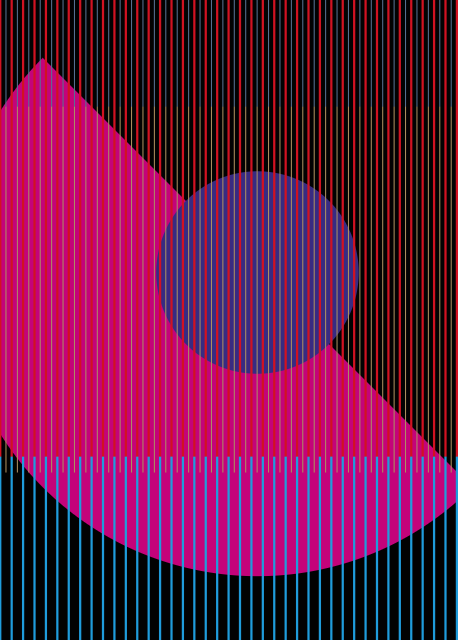
A WebGL 1 fragment shader for this background:

```glsl
precision highp float;
// Poster of a tilted magenta half disc and a violet disc sharing one centre on
// black, overlaid by evenly spaced vertical lines. Discs come from distance
// functions, lines from a repeat with exact pixel coverage for smooth edges.

uniform vec2 u_resolution;

// Lengths are fractions of the canvas height
const vec2 CENTRE = vec2(0.4023, 0.5742);
const float SMALL_RADIUS = 0.1582;
const float LARGE_RADIUS = 0.4745;
const float PERIOD = 0.017838;
const float LINE_OFFSET = 0.0004;
const float THICK_WIDTH = 0.0035;
const float THIN_WIDTH = 0.0016;
const float RED_BOTTOM = 0.2865;
const float THIN_BOTTOM = 0.2617;
const float TAN_TOP = 0.8333;

const vec3 BLACK = vec3(0.008);
const vec3 MAGENTA = vec3(0.77, 0.01, 0.48);
const vec3 VIOLET = vec3(0.22, 0.17, 0.51);
const vec3 RED = vec3(0.82, 0.07, 0.13);
const vec3 BLUE = vec3(0.12, 0.61, 0.86);
const vec3 TAN = vec3(0.68, 0.57, 0.38);
const vec3 SLATE = vec3(0.34, 0.45, 0.58);

// Coverage of a region whose signed distance is negative inside
float fill(float dist, float pixel) {
  return clamp(0.5 - dist / pixel, 0.0, 1.0);
}

// Share of a pixel covered by repeating vertical lines
float lines(float x, float offset, float width, float pixel) {
  float d = mod(x - offset + 0.5 * PERIOD, PERIOD) - 0.5 * PERIOD;
  float right = min(d + 0.5 * pixel, 0.5 * width);
  float left = max(d - 0.5 * pixel, -0.5 * width);
  return clamp((right - left) / pixel, 0.0, 1.0);
}

void main() {
  float pixel = 1.0 / u_resolution.y;
  vec2 p = gl_FragCoord.xy * pixel;
  vec2 q = p - CENTRE;

  // Half disc below the falling diagonal, then the inner disc
  float diagonal = (q.x + q.y) * 0.70711;
  float halfDisc = max(length(q) - LARGE_RADIUS, diagonal);
  vec3 colour = mix(BLACK, MAGENTA, fill(halfDisc, pixel));
  colour = mix(colour, VIOLET, fill(length(q) - SMALL_RADIUS, pixel));

  // Thin lines: slate at the top, tan below, ending above the base
  vec3 thinColour = mix(TAN, SLATE, fill(TAN_TOP - p.y, pixel));
  float thin = lines(p.x, LINE_OFFSET + 0.5 * PERIOD, THIN_WIDTH, pixel);
  colour = mix(colour, thinColour, thin * fill(THIN_BOTTOM - p.y, pixel));

  // Thick lines: red above, blue at the base
  vec3 thickColour = mix(BLUE, RED, fill(RED_BOTTOM - p.y, pixel));
  colour = mix(colour, thickColour, lines(p.x, LINE_OFFSET, THICK_WIDTH, pixel));

  gl_FragColor = vec4(colour, 1.0);
}
```
